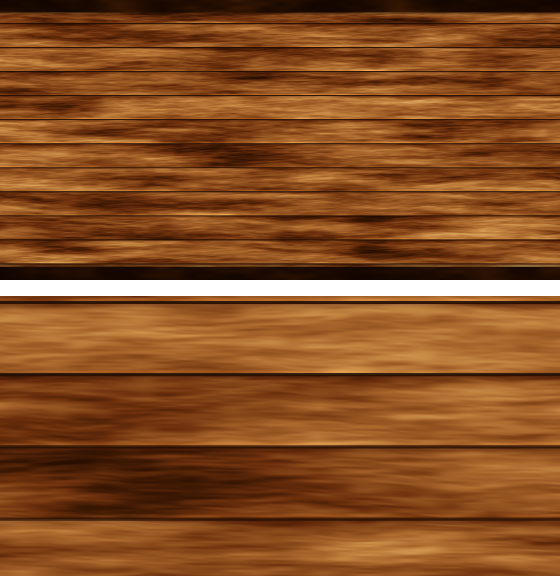
Top, the full canvas; bottom, a detail of the centre.
Give the GLSL for this texture, as a Shadertoy shader.

```glsl
// Horizontal varnished wood planks with streaky grain between two dark rails.
#define PLANK_PITCH 0.08594   // plank height, in canvas heights
#define FIRST_SEAM 0.0573     // height of the lowest seam
#define RAIL_BOTTOM 0.047
#define RAIL_TOP 0.9555
#define SEAM_HALF_WIDTH 0.0019
#define GRAIN_SCALE vec2(2.3, 24.0)
#define GRAIN_CONTRAST 1.85
#define GRAIN_GAIN 0.68       // strength of each finer layer of grain
#define BASE_TONE 0.595
#define PLANK_VARIATION 0.08
#define GRAIN_WAVE 0.010

const vec3 WOOD_TONES[7] = vec3[7](
    vec3(0.16, 0.06, 0.00), vec3(0.27, 0.11, 0.02), vec3(0.43, 0.19, 0.05),
    vec3(0.55, 0.30, 0.11), vec3(0.67, 0.41, 0.18), vec3(0.78, 0.54, 0.27),
    vec3(0.88, 0.66, 0.38));

float hash(vec2 p) {
    return fract(sin(dot(p, vec2(127.1, 311.7))) * 43758.5453);
}

float noise(vec2 p) {
    vec2 cell = floor(p), f = fract(p);
    f = f * f * (3.0 - 2.0 * f);
    return mix(mix(hash(cell), hash(cell + vec2(1, 0)), f.x),
               mix(hash(cell + vec2(0, 1)), hash(cell + vec2(1, 1)), f.x), f.y);
}

// Layered noise, normalised to 0..1; alternating shear hides the lattice
float fbm(vec2 p) {
    float sum = 0.0, total = 0.0, weight = 1.0, shear = 0.25;
    for (int i = 0; i < 5; i++) {
        sum += weight * noise(p + vec2(0.0, shear * p.x));
        total += weight;
        weight *= GRAIN_GAIN;
        shear = -shear;
        p = p * 2.03 + vec2(5.3, 9.1);
    }
    return sum / total;
}

vec3 woodRamp(float tone) {
    float level = clamp(tone * 5.0, 0.0, 6.0);
    int index = min(int(level), 5);
    return mix(WOOD_TONES[index], WOOD_TONES[index + 1], level - float(index));
}

// Streaky grain, shifted so that it breaks at every seam
vec3 plankColor(vec2 p, float plank) {
    vec2 shift = plank * vec2(7.31, 3.17);
    p.y += GRAIN_WAVE * (noise(p * vec2(5.0, 12.0) + shift) - 0.5);
    p.y += 0.4 * GRAIN_WAVE * (noise(p * vec2(17.0, 40.0) + shift) - 0.5);
    float grain = fbm(p * GRAIN_SCALE + shift);
    float tint = PLANK_VARIATION * (hash(vec2(plank, 4.7)) - 0.5);
    return woodRamp(BASE_TONE + tint + GRAIN_CONTRAST * (grain - 0.5));
}

// Dark rail with soft brown blotches
vec3 railColor(vec2 p) {
    float blotch = noise(p * vec2(7.0, 14.0)) * 0.7 + noise(p * vec2(19.0, 70.0)) * 0.3;
    return mix(vec3(0.07, 0.02, 0.0), vec3(0.27, 0.12, 0.015), blotch * blotch);
}

void mainImage(out vec4 fragColor, in vec2 fragCoord) {
    vec2 p = fragCoord / iResolution.y;
    float pixel = 1.0 / iResolution.y;

    // Planks
    float row = (p.y - FIRST_SEAM) / PLANK_PITCH;
    float plank = floor(row);
    float above = fract(row) * PLANK_PITCH;
    float below = PLANK_PITCH - above;
    vec3 color = plankColor(p, plank + 2.0);

    // Lit lower lip and shaded upper edge of each plank
    float lip = smoothstep(0.0075, 0.0035, above) * noise(vec2(p.x * 6.0, plank * 5.0));
    color += lip * vec3(0.14, 0.09, 0.03);
    color *= 1.0 - vec3(0.22, 0.30, 0.36) * smoothstep(0.010, 0.001, below);

    // Seams
    float seamDistance = min(above, below);
    float seam = 1.0 - smoothstep(SEAM_HALF_WIDTH - 0.5 * pixel,
                                  SEAM_HALF_WIDTH + 0.5 * pixel, seamDistance);
    float depth = 0.7 + 0.25 * hash(vec2(floor(row + 0.5), 8.3));
    color = mix(color, vec3(0.13, 0.05, 0.01), seam * depth);

    // Rails and the shadow they cast
    float inside = min(p.y - RAIL_BOTTOM, RAIL_TOP - p.y);
    color *= 1.0 - 0.35 * smoothstep(0.012, 0.0, inside);
    color = mix(railColor(p), color, smoothstep(-0.6 * pixel, 0.6 * pixel, inside));

    fragColor = vec4(color, 1.0);
}
```
